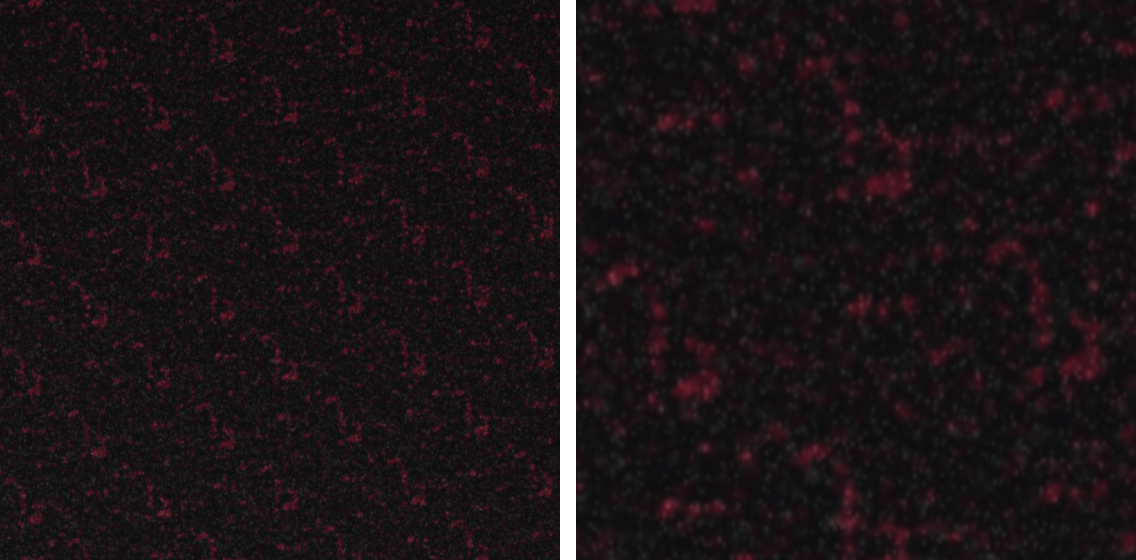
Left: the whole. Right: its middle third, enlarged.
This texture is drawn by a three.js fragment shader. Its source:

```glsl
varying vec2 vUv;

vec2 hash2(vec2 p) {
  return fract(sin(vec2(dot(p, vec2(127.1, 311.7)), dot(p, vec2(269.5, 183.3)))) * 43758.5);
}

// Cellular field of soft tufts, one jittered tuft of random strength per cell
float tufts(vec2 p) {
  vec2 cell = floor(p);
  float sum = 0.0;
  for (int j = -1; j <= 1; j++) {
    for (int i = -1; i <= 1; i++) {
      vec2 id = cell + vec2(float(i), float(j));
      vec2 d = p - id - hash2(id);
      float strength = hash2(id + 37.0).x;
      sum += strength * strength * exp(-6.0 * dot(d, d));
    }
  }
  return sum;
}

// Shortest offset in a half-drop repeat whose rows rise slightly to the right
vec2 wrapHalfDrop(vec2 d) {
  vec2 tile = vec2(0.114, 0.231);
  float column = floor(d.x / tile.x + 0.5);
  d -= column * vec2(tile.x, tile.y * 0.5 + 0.006);
  d.y -= tile.y * floor(d.y / tile.y + 0.5);
  return d;
}

// Repeating motif: short beaded strokes, a steep cluster among shallow dashes
float motif(vec2 p) {
  float sum = 0.0;
  for (int s = 0; s < 15; s++) {
    float stroke = float(s);
    vec2 random = hash2(vec2(stroke, 5.0));
    bool steep = s < 4;
    vec2 start = steep
      ? vec2(0.05, 0.08) + (random - 0.5) * vec2(0.026, 0.07)
      : fract(stroke * vec2(0.755, 0.57)) * vec2(0.114, 0.231);
    float angle = steep ? mix(0.8, 1.9, random.y) : mix(-0.25, 0.6, random.x);
    vec2 stride = 0.0092 * vec2(cos(angle), sin(angle));
    for (int b = 0; b < 4; b++) {
      float bead = float(b);
      vec2 jitter = hash2(vec2(stroke, bead + 11.0));
      vec2 d = wrapHalfDrop(p - start - stride * bead - (jitter - 0.5) * 0.006);
      float strength = smoothstep(0.1, 0.9, hash2(vec2(bead, stroke + 23.0)).x);
      sum += strength * exp(-dot(d, d) * 48000.0);
    }
  }
  return sum;
}

void main() {
  // Fine dark pile, a little paler towards the bottom
  float grain = 1.5 * tufts(vUv * vec2(250.0, 200.0)) + 1.1 * tufts(vUv * 120.0 + 50.0);
  vec3 pile = mix(vec3(0.052, 0.048, 0.056), vec3(0.086, 0.092, 0.096), grain);
  pile *= mix(1.1, 0.9, vUv.y) - 0.06 * (vUv.x - 0.5);

  // Red flecks: the loosely woven motif plus stray faint tufts
  vec2 sway = 0.0012 * sin(vUv.yx * vec2(83.0, 71.0) + 2.0 * sin(vUv * 37.0));
  float red = motif(vUv + sway) + 0.5 * tufts(vUv * 90.0 + 200.0);
  red *= 0.72 + 0.6 * grain;
  red = min(red, 0.6 + 0.4 * red);

  gl_FragColor = vec4(pile + red * vec3(0.2, 0.018, 0.05), 1.0);
}
```
